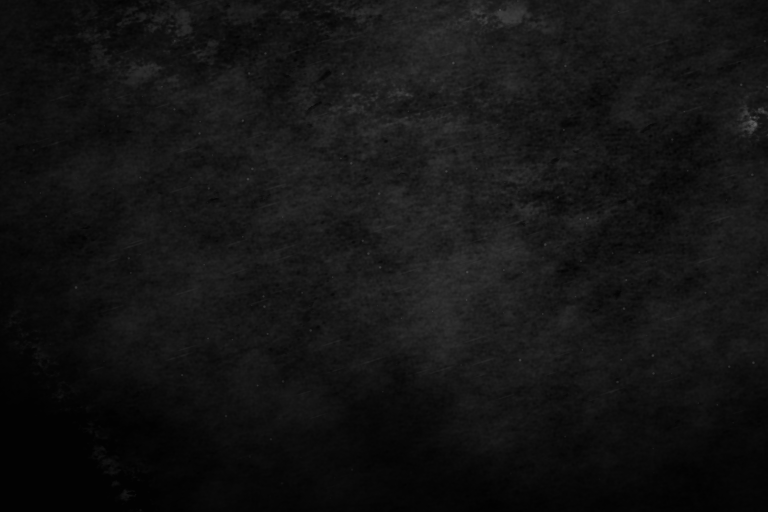
This texture is drawn by a Shadertoy shader. Its source:

```glsl
// Dark worn slate: dim uneven light, cloudy stains, slanted grain, pits and pale scuffs.

const vec3  TINT           = vec3(1.0);
const float EDGE_TONE      = 0.026;
const float CENTRE_TONE    = 0.122;
const float BLACK_FLOOR    = 0.006;
const vec2  LIGHT_CENTRE   = vec2(0.90, 0.66);
const vec2  LIGHT_SIZE     = vec2(0.82, 0.56);
const float GRAIN_TILT     = 0.30;
const float CLOUD_AMOUNT   = 0.68;
const float MOTTLE_AMOUNT  = 0.36;
const float GRAIN_AMOUNT   = 0.20;
const float PIT_DEPTH      = 0.70;
const float FLECK_TONE     = 0.13;
const float SCRATCH_TONE   = 0.035;
const float SCUFF_TONE     = 0.17;

vec3 hash3(vec2 cell) {
    vec3 h = fract(cell.xyx * vec3(0.1031, 0.1030, 0.0973));
    h += dot(h, h.yxz + 33.33);
    return fract((h.xxy + h.yzz) * h.zyx);
}

// Cellular noise: one soft blob of random sign and strength per cell.
float blobNoise(vec2 p) {
    vec2 cell = floor(p);
    float sum = 0.0;
    for (int j = -1; j <= 1; j++)
    for (int i = -1; i <= 1; i++) {
        vec2 c = cell + vec2(i, j);
        vec3 h = hash3(c);
        vec2 d = p - c - h.xy;
        float falloff = max(0.0, 1.0 - dot(d, d));
        sum += (2.0 * h.z - 1.0) * falloff * falloff;
    }
    return sum;
}

float layeredBlobs(vec2 p) {
    float sum = 0.0, amplitude = 0.5;
    for (int i = 0; i < 5; i++) {
        sum += amplitude * blobNoise(p);
        p = mat2(0.8, 0.6, -0.6, 0.8) * p * 2.1 + 17.3;
        amplitude *= 0.60;
    }
    return sum;
}

// Soft round marks in a random share of the cells.
float specks(vec2 p, float share, float radius) {
    vec2 cell = floor(p);
    float mark = 0.0;
    for (int j = -1; j <= 1; j++)
    for (int i = -1; i <= 1; i++) {
        vec2 c = cell + vec2(i, j);
        vec3 h = hash3(c + 71.0);
        float strength = max(0.0, 1.0 - h.z / share);
        float size = radius * (0.4 + 0.6 * strength);
        float spot = 1.0 - smoothstep(0.2 * size, size, length(p - c - h.xy));
        mark = max(mark, spot * sqrt(strength));
    }
    return mark;
}

float patchMask(vec2 p, vec2 centre, vec2 size) {
    vec2 q = (p - centre) / size;
    return exp(-dot(q, q));
}

void mainImage(out vec4 fragColor, in vec2 fragCoord) {
    vec2 p = fragCoord / iResolution.y;
    p.x += 0.75 - 0.5 * iResolution.x / iResolution.y;
    float c = cos(GRAIN_TILT), s = sin(GRAIN_TILT);
    vec2 slanted = vec2(c * p.x + s * p.y, c * p.y - s * p.x);

    // Stains and surface texture
    float clouds = layeredBlobs(slanted * vec2(3.6, 5.2) + 5.0);
    float mottle = layeredBlobs(slanted * vec2(20.0, 30.0) + 40.0);
    float grain = 0.7 * blobNoise(slanted * vec2(95.0, 190.0))
                + 0.6 * blobNoise(p * vec2(70.0, 210.0) + 9.0)
                + 0.9 * blobNoise(p * 215.0 + 23.0);

    // Broad light, fading to the bottom and the lower left corner
    vec2 q = (p - LIGHT_CENTRE) / LIGHT_SIZE;
    float tone = mix(EDGE_TONE, CENTRE_TONE, exp(-dot(q, q)));
    float shadeTop = 0.44 - 0.16 * patchMask(p, vec2(1.02, 0.15), vec2(0.18, 0.4));
    tone *= mix(0.40, 1.0, smoothstep(-0.06, shadeTop, p.y + 0.14 * clouds));
    tone *= 1.0 - 0.4 * patchMask(p, vec2(0.75, 0.14), vec2(0.16, 0.12));
    float cornerEdge = dot(p - vec2(0.0, 0.44), vec2(0.84, 0.54)) + 0.03 * mottle;
    tone *= mix(0.25, 1.0, smoothstep(-0.10, 0.16, cornerEdge));
    tone *= max(0.15, 1.0 + CLOUD_AMOUNT * clouds + MOTTLE_AMOUNT * mottle
                          + GRAIN_AMOUNT * grain);

    // Dark pits, gathered in patches and drawn out along the grain
    float pits = specks(slanted * vec2(17.0, 34.0) + 0.5 * mottle, 0.16, 0.26);
    pits = max(pits, 0.8 * specks(slanted * vec2(55.0, 80.0) + 13.0, 0.10, 0.36));
    tone *= 1.0 - PIT_DEPTH * pits * smoothstep(0.30, -0.25, clouds + 0.4 * mottle);

    // Pale flecks and thin scratches
    float lit = smoothstep(0.01, 0.08, tone);
    tone += FLECK_TONE * lit * specks(p * 55.0 + 31.0, 0.04, 0.22);
    tone += SCRATCH_TONE * lit * specks(slanted * vec2(15.0, 170.0) + 57.0, 0.05, 0.55);

    // Scuffs along the top, at the right edge and along the corner edge
    float worn = 0.50 * patchMask(p, vec2(0.30, 0.92), vec2(0.16, 0.08))
               + 0.55 * patchMask(p, vec2(0.64, 0.97), vec2(0.10, 0.03))
               + 0.65 * patchMask(p, vec2(0.95, 0.96), vec2(0.09, 0.03))
               + 0.55 * patchMask(p, vec2(0.78, 0.80), vec2(0.16, 0.04))
               + 0.30 * patchMask(p, vec2(1.08, 0.62), vec2(0.13, 0.05))
               + 1.60 * patchMask(p, vec2(1.48, 0.76), vec2(0.03, 0.04))
               + 0.60 * patchMask(p, vec2(0.27, 0.04), vec2(0.02, 0.04))
               + 0.35 * exp(-pow(cornerEdge / 0.022, 2.0)) * smoothstep(0.5, 0.3, p.y);
    tone += SCUFF_TONE * worn * smoothstep(-0.10, 0.70, mottle + 0.22 * grain);

    fragColor = vec4(TINT * max(tone, BLACK_FLOOR), 1.0);
}
```
